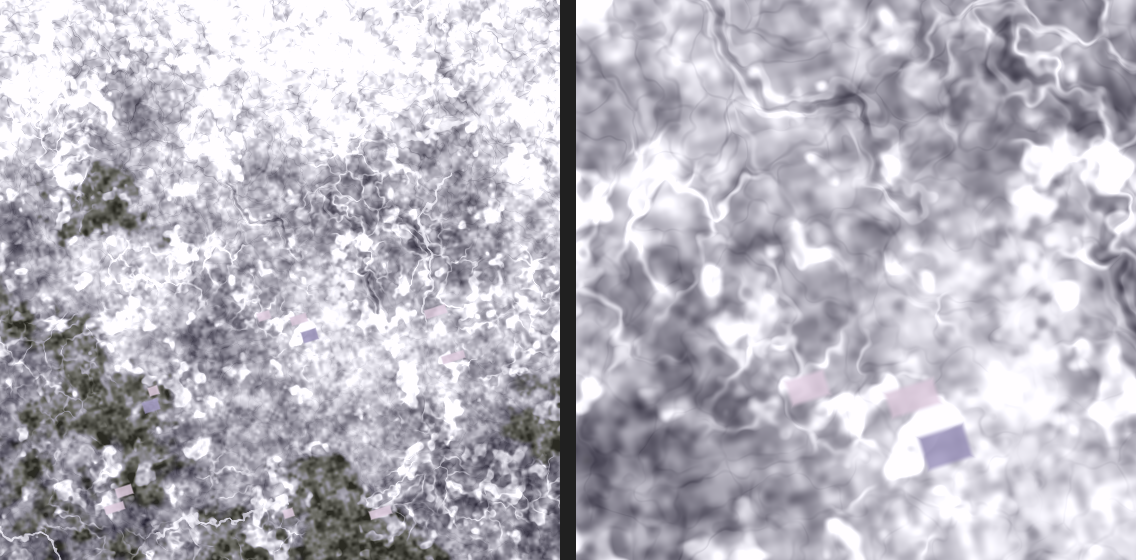
Left, the full canvas; right, a detail of the centre.
A Shadertoy shader for this texture:

```glsl
// Snow-dusted land seen from high above: lavender ground that fades to white
// at the top, dark woods at the lower left, pale rivers and small fields.
// Layered noise sets the tone; warped cellular edges draw the fine veins.

vec2 hash2(vec2 p) {
    vec3 q = fract(p.xyx * vec3(0.1031, 0.1030, 0.0973));
    q += dot(q, q.yzx + 33.33);
    return fract((q.xx + q.yz) * q.zy);
}

float valueNoise(vec2 p) {
    vec2 i = floor(p), f = fract(p);
    f = f * f * (3.0 - 2.0 * f);
    float low = mix(hash2(i).x, hash2(i + vec2(1, 0)).x, f.x);
    float high = mix(hash2(i + vec2(0, 1)).x, hash2(i + vec2(1, 1)).x, f.x);
    return mix(low, high, f.y);
}

// Layered noise around zero; gain sets the weight of the finer layers
float layers(vec2 p, int count, float gain) {
    float sum = 0.0, total = 0.0, weight = 1.0;
    for (int i = 0; i < count; i++) {
        sum += weight * (valueNoise(p) - 0.5);
        total += weight;
        weight *= gain;
        p = mat2(1.6, 1.2, -1.2, 1.6) * p + 17.3;
    }
    return sum / total;
}

// Cellular noise: difference of the two nearest distances, zero on cell edges
float cellEdge(vec2 p) {
    vec2 cell = floor(p);
    float nearest = 9.0, second = 9.0;
    for (int y = -1; y <= 1; y++)
    for (int x = -1; x <= 1; x++) {
        vec2 c = cell + vec2(x, y);
        float d = length(c + hash2(c) - p);
        second = min(second, max(nearest, d));
        nearest = min(nearest, d);
    }
    return second - nearest;
}

float vein(vec2 p, float width) {
    return 1.0 - smoothstep(0.0, width, cellEdge(p));
}

float segment(vec2 p, vec2 a, vec2 b) {
    vec2 ab = b - a;
    return length(p - a - ab * clamp(dot(p - a, ab) / dot(ab, ab), 0.0, 1.0));
}

float blob(vec2 p, vec2 centre, vec2 radius) {
    return 0.12 * (1.0 - length((p - centre) / radius));
}

const vec4 RIVERS[11] = vec4[11](
    vec4(0.67, 1.05, 0.655, 0.88), vec4(0.655, 0.88, 0.625, 0.77),
    vec4(0.625, 0.77, 0.74, 0.745), vec4(0.74, 0.745, 0.86, 0.79),
    vec4(0.86, 0.79, 0.91, 0.91), vec4(0.91, 0.91, 1.05, 0.95),
    vec4(0.79, 0.70, 0.74, 0.61), vec4(0.74, 0.61, 0.78, 0.42),
    vec4(0.28, 0.03, 0.36, 0.09), vec4(0.36, 0.09, 0.52, 0.12),
    vec4(-0.02, 0.10, 0.10, 0.0));

void mainImage(out vec4 fragColor, in vec2 fragCoord) {
    vec2 p = fragCoord / iResolution.xy;
    vec2 warp = vec2(layers(p * 9.0, 5, 0.65), layers(p * 9.0 + 40.0, 5, 0.65));
    vec2 q = p + 0.13 * warp;
    float broad = layers(p * 5.0 + 8.0, 5, 0.6);
    float grain = layers(p * 38.0, 3, 0.9);
    float snow = smoothstep(0.45, 0.95, p.y + 0.5 * broad);

    // Ground tone
    float tone = 0.67 + 0.25 * snow - 0.06 * (p.x - 0.5) * snow;
    tone += 0.75 * broad + 0.8 * grain;

    // Woods with ragged borders
    float cover = min(0.5 - p.y - 0.55 * p.x, 0.07);
    cover = max(cover, blob(q, vec2(0.90, 0.23), vec2(0.12, 0.08)));
    cover = max(cover, blob(q, vec2(0.68, 0.01), vec2(0.12, 0.07)));
    cover = max(cover, blob(q, vec2(0.17, 0.63), vec2(0.07, 0.04)));
    float woods = smoothstep(0.0, 0.09, cover + 0.75 * layers(p * 7.0 + 3.0, 5, 0.65));
    tone = mix(tone, 0.40 + 0.9 * grain + 0.3 * broad, woods);

    // Dark drainage lines in the snow, fault lines in the middle
    float drains = vein(q * 15.0, 0.10) + 0.8 * vein(q * 33.0 + 5.0, 0.16);
    tone -= drains * mix(0.04, 0.13, snow) * (1.0 - woods);
    float fault = min(segment(q, vec2(0.41, 0.68), vec2(0.54, 0.54)),
                      segment(q, vec2(0.59, 0.63), vec2(0.65, 0.44)));
    tone -= 0.13 * (1.0 - smoothstep(0.001, 0.007, fault));
    tone += 0.10 * (1.0 - smoothstep(0.002, 0.006, abs(fault - 0.010)));

    // Broken white wisps and bright clearings
    float patches = smoothstep(0.0, 0.16, layers(p * 8.0 + 60.0, 4, 0.7));
    tone += 0.24 * patches * vein(q * 24.0 + 9.0, 0.22);
    tone += 0.35 * smoothstep(0.10, 0.22, layers(p * 26.0 + 90.0, 3, 0.7));

    // Rivers and the speckled valley floor
    float river = 0.0;
    for (int i = 0; i < 11; i++) {
        float width = i < 6 ? 0.008 : 0.005;
        float d = segment(q, RIVERS[i].xy, RIVERS[i].zw);
        river = max(river, 1.0 - smoothstep(0.3 * width, width, d));
        tone += 0.02 * (1.0 - smoothstep(0.0, 0.05, d));
    }
    float valley = 1.0 - smoothstep(0.005, 0.03, segment(q, vec2(0.585, 0.59), vec2(0.60, 0.34)));
    river = max(river, valley * smoothstep(-0.05, 0.2, grain + broad));
    tone = mix(tone, 0.96 + 0.3 * grain, 0.8 * river);

    // Lavender tint in the open, olive in the woods
    tone = clamp(tone, 0.16, 1.0);
    float olive = woods * (1.0 - smoothstep(0.40, 0.62, tone));
    vec3 lavender = vec3(0.0, -0.012, 0.05) * (1.0 - 0.5 * tone * tone);
    vec3 color = tone + mix(lavender, vec3(0.005, 0.005, -0.025), olive);

    // Small tilted fields
    for (int i = 0; i < 11; i++) {
        vec2 h = hash2(vec2(i, 7.0)), k = hash2(vec2(i, 31.0));
        vec2 r = p - vec2(0.03 + 0.82 * h.x, 0.04 + 0.42 * h.y);
        r = abs(mat2(0.95, -0.3, 0.3, 0.95) * r) - vec2(0.009 + 0.012 * k.x, 0.007 + 0.004 * k.y);
        float field = 1.0 - smoothstep(-0.002, 0.002, max(r.x, r.y));
        vec3 crop = mix(vec3(0.87, 0.80, 0.87), vec3(0.62, 0.59, 0.74), step(0.65, k.y));
        color = mix(color, crop + 0.15 * grain, 0.9 * field);
    }
    fragColor = vec4(clamp(color, 0.0, 1.0), 1.0);
}
```
